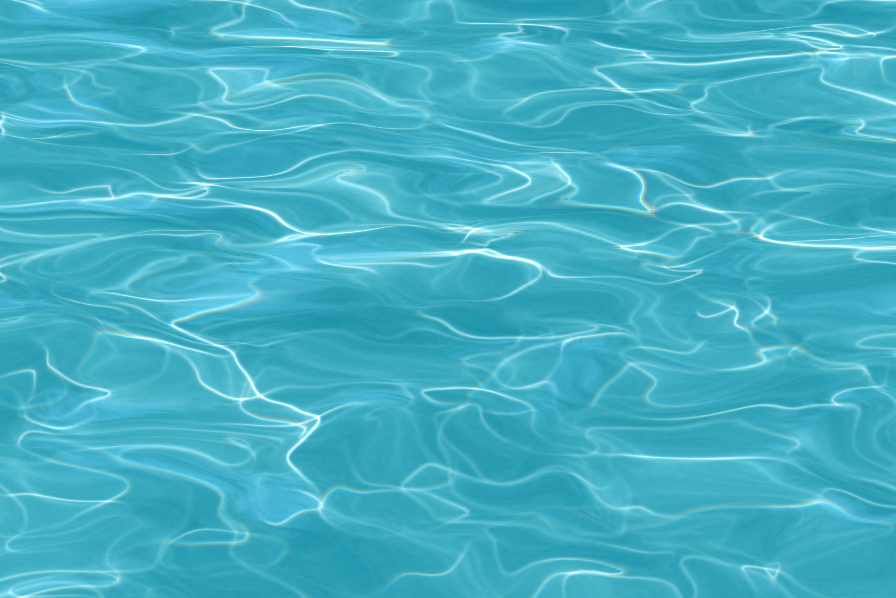
Give the GLSL for this texture, as a WebGL 2 fragment shader.

```glsl
#version 300 es
precision highp float;
// Sunlit pool water seen at a slant: teal swells crossed by thin, slightly prismatic caustics.

uniform vec2 u_resolution;
out vec4 fragColor;

vec2 hash2(vec2 p) {
    vec3 q = fract(p.xyx * vec3(0.1031, 0.1030, 0.0973));
    q += dot(q, q.yzx + 33.33);
    return fract((q.xx + q.yz) * q.zy);
}

float cornerSlope(vec2 cell, vec2 corner, vec2 f) {
    return dot(hash2(cell + corner) * 2.0 - 1.0, f - corner);
}

// Gradient noise, roughly -0.6 to 0.6
float noise(vec2 p) {
    vec2 i = floor(p), f = p - i;
    vec2 w = f * f * f * (f * (f * 6.0 - 15.0) + 10.0);
    return mix(mix(cornerSlope(i, vec2(0, 0), f), cornerSlope(i, vec2(1, 0), f), w.x),
               mix(cornerSlope(i, vec2(0, 1), f), cornerSlope(i, vec2(1, 1), f), w.x), w.y);
}

vec2 noise2(vec2 p) {
    return vec2(noise(p + 17.3), noise(p + vec2(61.7, 43.1)));
}

mat2 rotation(float a) {
    return mat2(cos(a), sin(a), -sin(a), cos(a));
}

// Light fold: a crisp core at zero with a soft glow on the positive side only
vec3 fold(vec3 s, float width) {
    vec3 core = exp(-s * s / (width * width));
    vec3 glow = exp(-max(s, 0.0) * 12.0) * smoothstep(-width, width, s);
    return 0.75 * core + 0.34 * glow;
}

void main() {
    vec2 uv = gl_FragCoord.xy / u_resolution.y;

    // Ripples flatten and crowd together with distance
    vec2 plane = vec2(uv.x * 3.8, uv.y * (5.4 + 5.6 * uv.y)) + vec2(20.0, 30.0);
    vec2 bend = noise2(plane * 0.85) * 0.85;
    vec2 water = plane + bend + 0.3 * noise2(plane * 2.0 + bend);

    // Broad swells, finer bands and two sizes of faint streaks
    vec2 slanted = rotation(0.55) * water;
    float swell = noise(slanted * vec2(0.5, 0.9) + 5.0);
    float bands = noise(slanted * vec2(0.8, 2.2) + 71.0);
    float streaks = noise(slanted * vec2(1.8, 5.5) + bands * 2.5);
    float grain = noise(slanted * vec2(5.0, 13.0) + vec2(bands, streaks) * 5.0);
    float flecks = noise(uv * vec2(70.0, 95.0) + water * 6.0);
    float shade = 0.33 + 0.5 * swell + (0.5 + 0.35 * uv.y) * bands
                + (0.32 + 0.15 * uv.y) * streaks + 0.25 * grain + 0.16 * flecks;
    vec3 color = mix(vec3(0.145, 0.6, 0.685), vec3(0.285, 0.715, 0.795), shade);

    // Soft pale ridges between the bright lines
    float ridge = noise(slanted * vec2(1.1, 1.9) + 0.5 * bend + 211.0);
    float pale = exp(-abs(ridge) * 20.0) * smoothstep(-0.25, 0.4, swell + bands);
    color += pale * vec3(0.12, 0.085, 0.08);

    // Caustic nets, each finer and fainter than the last
    vec3 light = vec3(0.0);
    float sparkle = 0.0;
    for (int i = 0; i < 5; i++) {
        float k = float(i);
        vec2 p = rotation(0.8 - 0.2 * k) * water * (0.82 + 0.2 * k);
        p = p * vec2(0.66, 1.0) + 37.0 * k;
        float height = noise(p) + 0.1 * noise(p * 2.4 + 9.0) - 0.06;
        float strength = smoothstep(-0.3, 0.4, noise(p * 1.1 + 53.0));
        // Height gained across a thousandth of the canvas keeps the cores even
        float pixelStep = fwidth(height);
        float slope = pixelStep * u_resolution.y * 0.001;
        float width = max(min(0.04, slope * (2.6 + 2.0 * (1.0 - strength))), pixelStep * 0.6);
        float spread = min(0.022, slope * 3.0) * smoothstep(-0.1, 0.4, noise(p * 1.3 + 91.0));
        vec3 ray = fold(height + spread * vec3(1.0, 0.0, -1.0), width);
        float gain = (0.16 + 1.15 * strength * strength) * (1.0 - 0.13 * k);
        light += ray * gain;
        sparkle += pow(ray.g * strength, 4.0);
    }
    color += light * vec3(0.31, 0.21, 0.185);
    color += min(sparkle, 1.0) * vec3(0.34, 0.12, 0.08);

    // Sky-blue sheen inside a few ripples, broken by fine streaks
    float sheen = smoothstep(0.1, 0.38, noise(water * vec2(0.9, 1.1) + 131.0)
                + 0.2 * streaks + 0.15 * grain);
    color += sheen * vec3(0.06, 0.055, 0.09);

    fragColor = vec4(clamp(color, 0.0, 1.0), 1.0);
}
```
